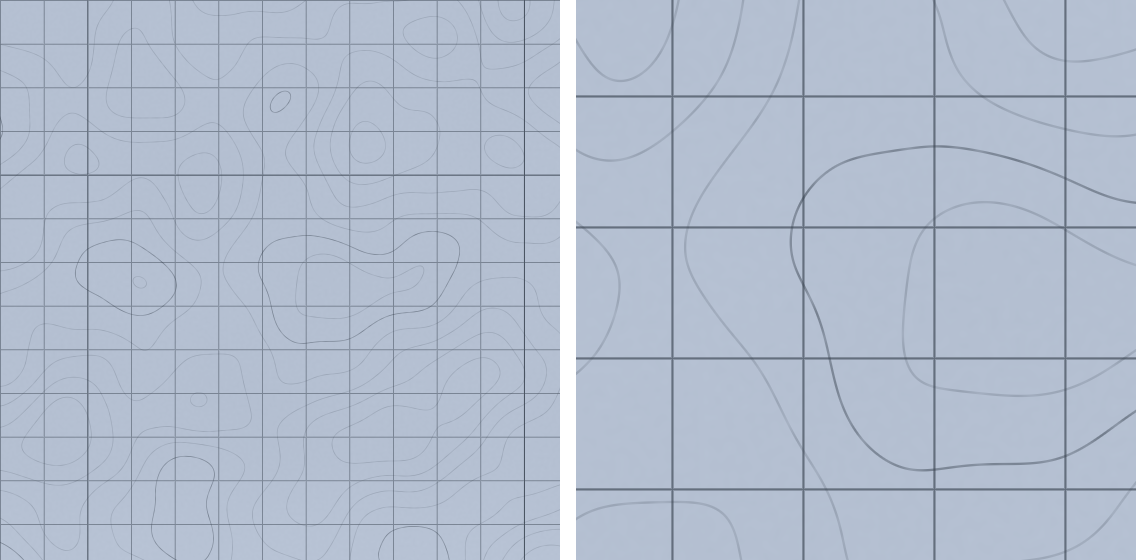
Left, the full canvas; right, a detail of the centre.
Reproduce this pattern procedurally as a Shadertoy shader.

```glsl
// Survey map sheet: a square reference grid over faint elevation contours.
// Contours are level sets of two-octave gradient noise, with every fifth one
// darker; all lines use exact box coverage so hairlines scale cleanly.

const vec3 PAPER = vec3(0.708, 0.752, 0.822);
const vec3 INK = vec3(0.20, 0.24, 0.29);

const float GRID_PITCH = 0.07797;
const float GRID_OFFSET = 0.0009;
const float MAJOR_EVERY = 10.0;
const vec2 FIRST_MAJOR = vec2(2.0, 4.0);

const float CONTOURS_PER_UNIT = 5.6;
const float INDEX_EVERY = 5.0;
const float INDEX_START = 2.0;

float hash(vec2 cell) {
    vec3 q = fract(vec3(cell.xyx) * vec3(0.1031, 0.1030, 0.0973));
    q += dot(q, q.yzx + 33.33);
    return fract((q.x + q.y) * q.z);
}

// Projection of the offset on a random unit gradient of one lattice corner
float cornerValue(vec2 cell, vec2 offset) {
    float angle = 6.28319 * hash(cell);
    return dot(vec2(cos(angle), sin(angle)), offset);
}

float gradientNoise(vec2 p) {
    vec2 cell = floor(p);
    vec2 f = p - cell;
    vec2 s = f * f * f * (f * (f * 6.0 - 15.0) + 10.0);
    vec2 e = vec2(1.0, 0.0);
    float low = mix(cornerValue(cell, f), cornerValue(cell + e, f - e), s.x);
    float high = mix(cornerValue(cell + e.yx, f - e.yx),
                     cornerValue(cell + e.xx, f - e.xx), s.x);
    return mix(low, high, s.y);
}

// Terrain height, measured in contour intervals
float elevation(vec2 p) {
    float hills = gradientNoise(p * 3.8 + vec2(11.3, 7.6));
    float folds = gradientNoise(p * 7.9 + vec2(41.7, 23.2));
    return CONTOURS_PER_UNIT * (hills + 0.24 * folds) + 0.35;
}

vec2 elevationSlope(vec2 p) {
    vec2 e = vec2(0.001, 0.0);
    return vec2(elevation(p + e) - elevation(p - e),
                elevation(p + e.yx) - elevation(p - e.yx)) / (2.0 * e.x);
}

// Share of a pixel covered by a line of the given width at a distance
float lineCoverage(float dist, float width, float pixel) {
    float right = min(dist + 0.5 * pixel, 0.5 * width);
    float left = max(dist - 0.5 * pixel, -0.5 * width);
    return clamp((right - left) / pixel, 0.0, 1.0);
}

// Grid line across one axis; major lines are heavier
float gridLine(float coord, float firstMajor, float pixel) {
    float t = (coord - GRID_OFFSET) / GRID_PITCH;
    float index = floor(t + 0.5);
    float dist = abs(t - index) * GRID_PITCH;
    bool major = mod(index - firstMajor + 0.5, MAJOR_EVERY) < 1.0;
    float width = major ? 0.0019 : 0.0013;
    float strength = major ? 0.82 : 0.62;
    return strength * lineCoverage(dist, width, pixel);
}

float contourLine(vec2 p, float pixel) {
    float height = elevation(p);
    float level = floor(height + 0.5);
    float slope = length(elevationSlope(p));
    float dist = abs(height - level) / max(slope, 0.5);
    bool isIndex = mod(level - INDEX_START + 0.5, INDEX_EVERY) < 1.0;
    float strength = isIndex ? 0.44 : 0.19;

    // Uneven printing along the stroke, fading on nearly flat ground
    float wear = 0.9 + 0.55 * gradientNoise(p * 95.0);
    float flatFade = smoothstep(0.5, 4.0, slope);
    return strength * wear * flatFade * lineCoverage(dist, 0.0014, pixel);
}

// Paper with faint broad mottling, fine grain and a lighter lower edge
vec3 paperColor(vec2 p) {
    float mottle = 0.006 * gradientNoise(p * 5.0 + 70.0);
    float grain = 0.007 * gradientNoise(p * 140.0);
    float lift = 0.010 * smoothstep(0.8, 1.0, p.y);
    return PAPER + mottle + grain + lift;
}

void mainImage(out vec4 fragColor, in vec2 fragCoord) {
    float pixel = 1.0 / iResolution.y;
    // Sheet coordinates run down from the upper left corner
    vec2 p = vec2(fragCoord.x, iResolution.y - fragCoord.y) * pixel;

    vec3 color = paperColor(p);
    color = mix(color, INK, contourLine(p, pixel));

    float grid = max(gridLine(p.x, FIRST_MAJOR.x, pixel),
                     gridLine(p.y, FIRST_MAJOR.y, pixel));
    color = mix(color, INK, grid);

    fragColor = vec4(color, 1.0);
}
```
